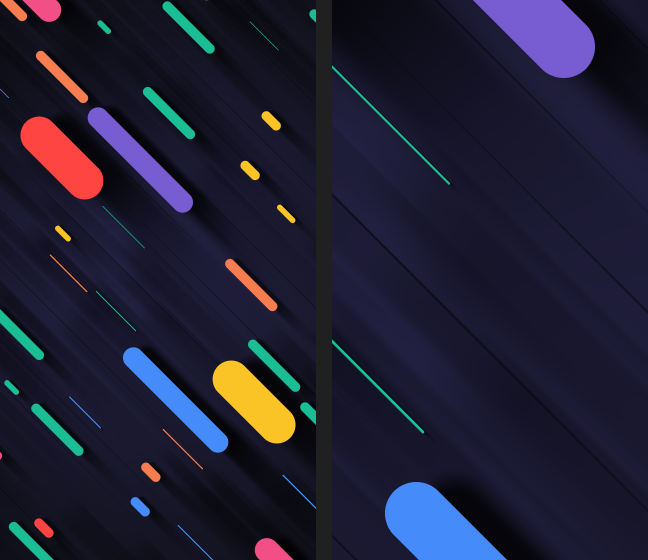
Left: the whole. Right: its middle third, enlarged.
A WebGL 2 fragment shader for this background:

```glsl
#version 300 es
precision highp float;

uniform vec2 u_resolution;
out vec4 fragColor;

// Backdrop
const vec3 GLOW_COLOR = vec3(0.145, 0.137, 0.275);
const vec3 EDGE_COLOR = vec3(0.068, 0.068, 0.112);
const float GLOW_FALLOFF = 2.6;
const float STREAK_DARKNESS = 0.28;
const float STREAK_LENGTH = 0.85;
const float HAIRLINE_SPACING = 0.13;

// Large pills, one value per pill; each has a twin opposite the centre
const vec3 BIG_ALONG = vec3(-0.92, -0.308, -0.488);
const vec3 BIG_ACROSS = vec3(0.361, 0.229, 0.058);
const vec3 BIG_HALF = vec3(0.072, 0.189, 0.102);
const vec3 BIG_RADIUS = vec3(0.038, 0.033, 0.059);
const float BIG_SHADOW = 0.78;

// Small pills and thin lines, one per cell of a slanted grid
const vec2 CELL = vec2(0.30, 0.17);
const float LINE_SHARE = 0.26;
const float EMPTY_SHARE = 0.08;
const float CLEARANCE = 0.02;
const float SMALL_SHADOW = 0.6;
const float SHADOW_SHIFT = 0.9;
const float SHADOW_TAIL = 5.0;

const vec3 PINK = vec3(0.95, 0.31, 0.53);
const vec3 PURPLE = vec3(0.47, 0.36, 0.82);
const vec3 RED = vec3(1.0, 0.27, 0.26);
const vec3 BLUE = vec3(0.27, 0.55, 0.98);
const vec3 YELLOW = vec3(0.98, 0.77, 0.15);
const vec3 GREEN = vec3(0.10, 0.74, 0.58);
const vec3 ORANGE = vec3(0.96, 0.49, 0.31);
const vec3 BIG_COLORS[6] = vec3[6](PINK, PURPLE, RED, PINK, BLUE, YELLOW);
const vec3 SMALL_COLORS[6] = vec3[6](GREEN, ORANGE, BLUE, YELLOW, PINK, RED);

float hash(vec2 p) {
    return fract(sin(dot(p, vec2(127.1, 311.7))) * 43758.5453);
}

float capsule(vec2 q, float halfLen, float radius) {
    return length(vec2(max(abs(q.x) - halfLen, 0.0), q.y)) - radius;
}

float coverage(float dist) {
    return clamp(0.5 - dist * u_resolution.x, 0.0, 1.0);
}

// Soft offset shadow that trails off along the slant
float shadow(vec2 q, float halfLen, float radius) {
    q -= radius * SHADOW_SHIFT;
    float past = max(q.x - halfLen, 0.0);
    float dist = capsule(vec2(min(q.x, halfLen), q.y), halfLen, radius);
    float band = 1.0 - smoothstep(-0.4 * radius, 0.5 * radius, dist);
    return band * exp(-past / (SHADOW_TAIL * radius));
}

vec2 bigCenter(int i) {
    float side = i < 3 ? 1.0 : -1.0;
    return side * vec2(BIG_ALONG[i % 3], BIG_ACROSS[i % 3]);
}

// Faint dark bands of three widths
float streaks(vec2 q) {
    float light = 1.0;
    for (int i = 0; i < 3; i++) {
        float layer = float(i);
        float lane = q.y / (0.05 + 0.055 * layer) + 0.37 * layer;
        float run = q.x / STREAK_LENGTH + hash(vec2(floor(lane), layer));
        float present = step(0.5, hash(vec2(floor(lane), floor(run) + 17.0 * layer)));
        float f = fract(lane), a = fract(run);
        float band = smoothstep(0.0, 0.3, f) * (1.0 - smoothstep(0.92, 1.0, f));
        light *= 1.0 - STREAK_DARKNESS * present * band * smoothstep(0.0, 0.15, a) * (1.0 - a);
    }
    float row = floor(q.y / HAIRLINE_SPACING);
    float offset = q.y - (row + 0.2 + 0.6 * hash(vec2(row, 5.0))) * HAIRLINE_SPACING;
    float fade = 0.5 + 0.5 * sin(q.x * 4.0 + 6.28 * hash(vec2(row, 9.0)));
    return light * (1.0 - 0.5 * fade * coverage(abs(offset) - 0.001));
}

void main() {
    vec2 p = (gl_FragCoord.xy - 0.5 * u_resolution) / u_resolution.x;
    vec2 q = vec2(p.x - p.y, p.x + p.y) * 0.70711; // along, across the slant
    vec3 color = mix(EDGE_COLOR, GLOW_COLOR, exp(-GLOW_FALLOFF * dot(p, p)));
    float light = streaks(q);
    vec4 ink = vec4(0.0);

    // Small pills and lines; shadows reach in from the cells before
    for (int k = 0; k < 4; k++) {
        float row = floor(q.y / CELL.y) - float(k / 2);
        float stagger = hash(vec2(row, 3.0));
        vec2 id = vec2(floor(q.x / CELL.x + stagger) - float(k % 2), row);
        float kind = hash(id), size = hash(id + 31.7), tint = hash(id + 73.3);
        if (kind < EMPTY_SHARE) continue;
        bool isLine = kind > 1.0 - LINE_SHARE;
        bool isLong = size < 0.22;
        vec2 dims = isLong ? vec2(0.095, 0.0155)
            : size < 0.55 ? vec2(0.022, 0.015) : vec2(mix(0.012, 0.045, tint), 0.0088);
        if (isLine) dims = vec2(mix(0.06, 0.14, size), mix(0.0009, 0.0022, tint));
        vec2 room = 0.5 * CELL - vec2(dims.x + dims.y, dims.y) - 0.004;
        vec2 jitter = 2.0 * vec2(hash(id + 11.1), hash(id + 57.9)) - 1.0;
        vec2 center = (id + 0.5 - vec2(stagger, 0.0)) * CELL + jitter * room;
        float gap = 1.0;
        for (int i = 0; i < 6; i++)
            gap = min(gap, capsule(center - bigCenter(i), BIG_HALF[i % 3] + dims.x, BIG_RADIUS[i % 3] + dims.y));
        if (gap < CLEARANCE) continue;
        int pick = int(hash(id + 91.3) * (isLine ? 3.0 : isLong ? 2.0 : 6.0));
        light *= 1.0 - SMALL_SHADOW * shadow(q - center, dims.x, dims.y);
        ink = mix(ink, vec4(SMALL_COLORS[pick], 1.0), coverage(capsule(q - center, dims.x, dims.y)));
    }

    // Large pills
    for (int i = 0; i < 6; i++) {
        vec2 local = q - bigCenter(i);
        float halfLen = BIG_HALF[i % 3], radius = BIG_RADIUS[i % 3];
        light *= 1.0 - BIG_SHADOW * shadow(local, halfLen, radius);
        ink = mix(ink, vec4(BIG_COLORS[i], 1.0), coverage(capsule(local, halfLen, radius)));
    }
    fragColor = vec4(color * light * (1.0 - ink.a) + ink.rgb, 1.0);
}
```
